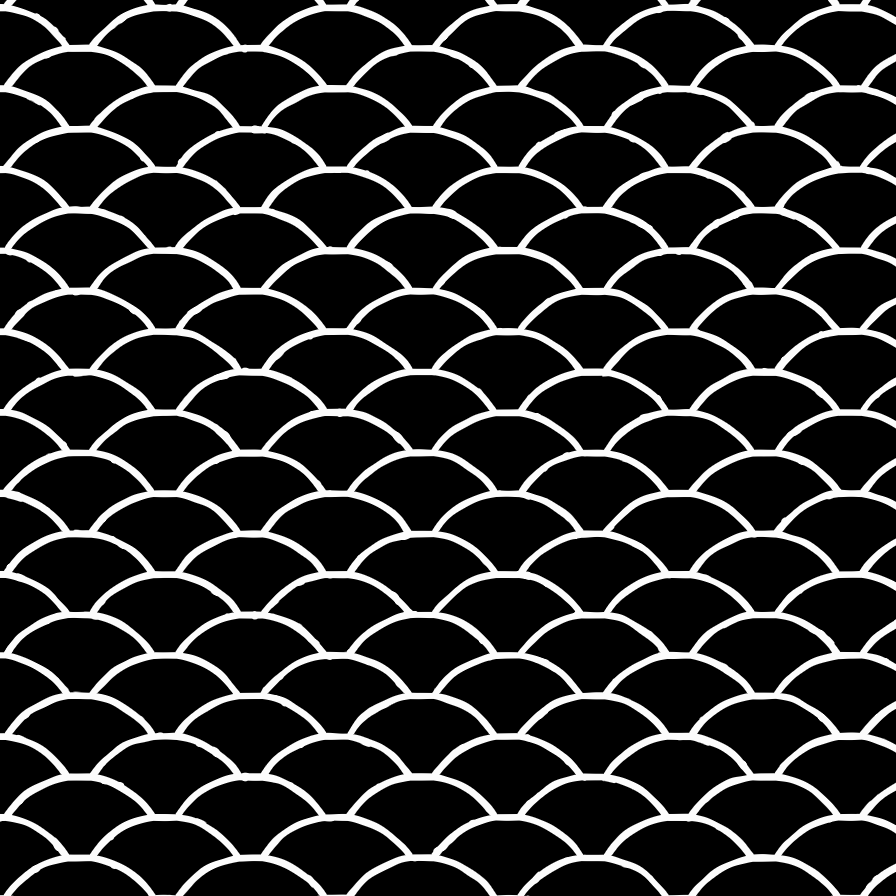
Give the GLSL for this pattern, as a Shadertoy shader.

```glsl
const float PITCH = 0.1911;          // spacing of scales along a row
const float ROW_STEP = 0.04518;      // spacing between staggered rows
const vec2  FIRST_TOP = vec2(0.0888, 0.0539); // crown of the first scale, y downward
const float RADIUS = 0.0964;         // radius of each arch
const float CROWN_CUT = 0.0009;      // height shaved off to flatten the crown
const float HALF_LINE = 0.0038;      // half the line width
const float WOBBLE = 0.0022;         // sideways drift of the hand-drawn line
const float WOBBLE_FREQ = 42.0;
const float SWELL = 0.0010;          // variation of the line width
const float SWELL_FREQ = 60.0;
const float NUB = 0.0011;            // extra width of rare blots
const float NUB_FREQ = 95.0;
const vec3  INK = vec3(0.99);
const vec3  GROUND = vec3(0.0);

float hash(vec2 p) {
    vec3 q = fract(p.xyx * 0.1031);
    q += dot(q, q.yzx + 33.33);
    return fract((q.x + q.y) * q.z);
}

float valueNoise(vec2 p) {
    vec2 cell = floor(p), f = fract(p);
    f = f * f * (3.0 - 2.0 * f);
    float low = mix(hash(cell), hash(cell + vec2(1, 0)), f.x);
    float high = mix(hash(cell + vec2(0, 1)), hash(cell + vec2(1, 1)), f.x);
    return mix(low, high, f.y);
}

float coverage(float dist, float pixel) {
    return clamp(0.5 - dist / pixel, 0.0, 1.0);
}

// Signed distance to a flat-crowned disc; the crown is at the origin, y downward
float scaleDistance(vec2 p) {
    float disc = length(p - vec2(0.0, RADIUS - CROWN_CUT)) - RADIUS;
    return max(disc, -p.y);
}

void mainImage(out vec4 fragColor, in vec2 fragCoord) {
    float pixel = 1.0 / iResolution.y;
    vec2 uv = fragCoord * pixel;
    vec2 p = vec2(uv.x, 1.0 - uv.y) - FIRST_TOP;

    // Uneven pen line
    float drift = WOBBLE * (valueNoise(uv * WOBBLE_FREQ + 17.0) - 0.5);
    float halfLine = HALF_LINE + SWELL * (valueNoise(uv * SWELL_FREQ + 91.0) - 0.5);
    halfLine += NUB * smoothstep(0.8, 1.0, valueNoise(uv * NUB_FREQ + 53.0));

    // Lower rows cover the feet of the rows above
    float line = 0.0;
    float nearestRow = floor(p.y / ROW_STEP);
    for (int i = -1; i <= 1; i++) {
        float row = nearestRow + float(i);
        float stagger = 0.5 * mod(row, 2.0);
        vec2 local = vec2((fract(p.x / PITCH - stagger + 0.5) - 0.5) * PITCH,
                          p.y - row * ROW_STEP);
        float steady = smoothstep(0.012, 0.035, abs(local.x));
        float dist = scaleDistance(local) + drift * mix(0.25, 1.0, steady);
        line *= 1.0 - coverage(dist, pixel);
        line = max(line, coverage(abs(dist) - halfLine, pixel));
    }

    fragColor = vec4(mix(GROUND, INK, line), 1.0);
}
```
